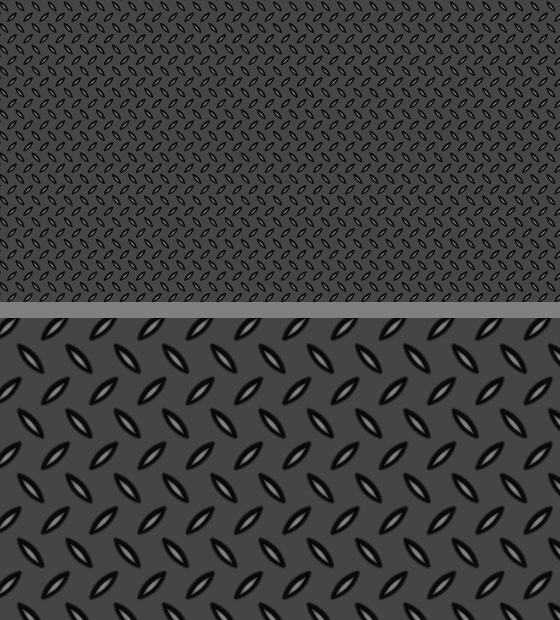
Top: the whole. Bottom: its middle third, enlarged.
Write a WebGL 1 fragment shader that draws this texture.

```glsl
precision highp float;
// Dark steel tread plate: alternating rows of slanted, glossy black lugs.

uniform vec2 u_resolution;

// Signed distance to an upright pointed lens of given half length and half width.
float lens(vec2 p, float halfLength, float halfWidth) {
  p = abs(p);
  float radius = (halfLength * halfLength + halfWidth * halfWidth) / (2.0 * halfWidth);
  float shift = radius - halfWidth;
  vec2 tip = vec2(0.0, halfLength);
  return (p.y - halfLength) * shift > p.x * halfLength
    ? length(p - tip)
    : length(p + vec2(shift, 0.0)) - radius;
}

// Turns p so that a lug leaning by the given angle stands upright.
vec2 upright(vec2 p, float lean) {
  float c = cos(lean), s = sin(lean);
  return vec2(c * p.x - s * p.y, s * p.x + c * p.y);
}

// Lays one repeating set of lugs over the plate; p is measured from a lug centre.
vec3 addLugs(vec3 plate, vec2 p, float lean, float pixel) {
  // Black body with a soft, shaded rim
  float body = lens(upright(p, lean), 8.0, 2.2) - 0.8;
  float rim = max(0.8, 0.6 * pixel);
  plate = mix(plate, vec3(0.035), 1.0 - smoothstep(-rim, rim, body - 0.1));

  // Thin grey glint, a little below the ridge
  vec2 g = upright(p + vec2(0.0, 0.4), lean);
  float glint = lens(g, 5.6, 0.95);
  float soft = max(0.5, 0.6 * pixel);
  vec3 shine = vec3(mix(0.5, 0.36, smoothstep(1.0, 5.5, abs(g.y))));
  return mix(plate, shine, 1.0 - smoothstep(-soft, soft, glint));
}

void main() {
  // Repeats across and down, and the size of one repeat
  vec2 repeats = vec2(34.8, 14.0);
  vec2 pitch = vec2(22.07, 29.71);
  vec2 cell = gl_FragCoord.xy / u_resolution * repeats;
  float pixel = pitch.y * repeats.y / u_resolution.y;

  // Two interleaved rows, leaning left and right
  vec2 leftward = (fract(cell - vec2(0.236, 0.704) + 0.5) - 0.5) * pitch;
  vec2 rightward = (fract(cell - vec2(0.747, 0.204) + 0.5) - 0.5) * pitch;

  vec3 color = vec3(0.27);
  color = addLugs(color, leftward, -0.72, pixel);
  color = addLugs(color, rightward, 0.79, pixel);
  gl_FragColor = vec4(color, 1.0);
}
```
